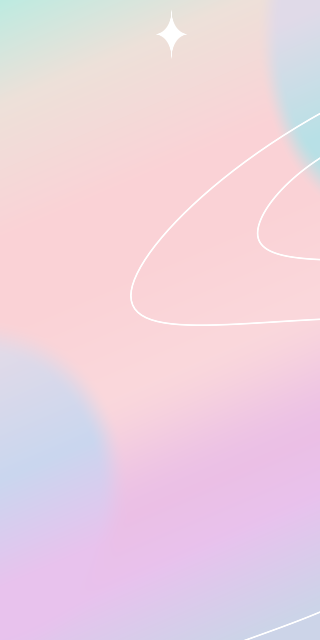
A WebGL 1 fragment shader for this background:

```glsl
precision highp float;
// Soft pastel gradient with two blurred blobs, thin white loops and a sparkle.

uniform vec2 u_resolution;

const vec3 MINT = vec3(0.74, 0.92, 0.88);
const vec3 BEIGE = vec3(0.93, 0.88, 0.85);
const vec3 ROSE = vec3(0.98, 0.825, 0.84);
const vec3 PEACH = vec3(0.98, 0.845, 0.86);
const vec3 ORCHID = vec3(0.92, 0.75, 0.90);
const vec3 LILAC = vec3(0.91, 0.76, 0.93);
const vec3 PERIWINKLE = vec3(0.80, 0.83, 0.91);
const vec3 MIST = vec3(0.88, 0.855, 0.91);
const vec3 SKY = vec3(0.79, 0.84, 0.935);
const vec3 AQUA = vec3(0.72, 0.88, 0.90);
const float LINE_HALF_WIDTH = 0.0027;

// Linear colour step between two gradient positions.
vec3 ramp(vec3 from, vec3 to, float start, float end, float s) {
  return mix(from, to, clamp((s - start) / (end - start), 0.0, 1.0));
}

vec3 backdrop(float s) {
  vec3 color = ramp(MINT, BEIGE, 0.0, 0.33, s);
  color = ramp(color, ROSE, 0.33, 0.74, s);
  color = ramp(color, PEACH, 1.05, 1.38, s);
  color = mix(color, ORCHID, smoothstep(1.36, 1.80, s));
  color = ramp(color, LILAC, 1.80, 2.0, s);
  return ramp(color, PERIWINKLE, 1.98, 2.32, s);
}

// Coverage of an ellipse with a blurred rim.
float softEllipse(vec2 p, vec2 center, vec2 radii, float blur) {
  return 1.0 - smoothstep(1.0 - blur, 1.0 + blur, length((p - center) / radii));
}

float segmentDistance(vec2 p, vec2 a, vec2 b) {
  vec2 ab = b - a;
  return length(p - a - ab * clamp(dot(p - a, ab) / dot(ab, ab), 0.0, 1.0));
}

vec2 bezier(vec2 a, vec2 b, vec2 c, vec2 d, float t) {
  float u = 1.0 - t;
  return u * u * u * a + 3.0 * u * t * (u * b + t * c) + t * t * t * d;
}

float curveDistance(vec2 p, vec2 a, vec2 b, vec2 c, vec2 d) {
  float nearest = 10.0;
  vec2 previous = a;
  for (int i = 1; i <= 24; i++) {
    vec2 next = bezier(a, b, c, d, float(i) / 24.0);
    nearest = min(nearest, segmentDistance(p, previous, next));
    previous = next;
  }
  return nearest;
}

// Four-pointed star with concave sides.
float sparkle(vec2 p, vec2 center, vec2 size, float pixel) {
  vec2 q = pow(abs(p - center) / size + 1e-5, vec2(0.55));
  float edge = 0.8 * pixel / size.x;
  return 1.0 - smoothstep(1.0 - edge, 1.0 + edge, q.x + q.y);
}

void main() {
  // Canvas spans 1 wide by 2 high.
  vec2 p = gl_FragCoord.xy / u_resolution * vec2(1.0, 2.0);
  float pixel = 1.0 / u_resolution.x;
  float s = 2.0 - p.y + 0.43 * p.x;
  vec3 color = backdrop(s);

  // Blurred blobs
  vec3 leftTint = ramp(MIST, SKY, 1.10, 1.50, s);
  leftTint = ramp(leftTint, LILAC, 1.50, 1.84, s);
  float leftBlob = softEllipse(p, vec2(-0.052, 0.464), vec2(0.409, 0.482), 0.12);
  color = mix(color, leftTint, leftBlob);

  vec3 rightTint = ramp(MIST, AQUA, 0.45, 0.86, s);
  float rightBlob = softEllipse(p, vec2(1.172, 1.896), vec2(0.333, 0.531), 0.11);
  color = mix(color, rightTint, rightBlob);

  // Large loop
  vec2 turn = vec2(0.409, 1.076);
  float d = curveDistance(p, vec2(1.016, 1.654), vec2(0.651, 1.453), vec2(0.409, 1.193), turn);
  d = min(d, curveDistance(p, turn, vec2(0.409, 0.945), vec2(0.682, 0.987), vec2(1.016, 1.003)));

  // Small loop
  turn = vec2(0.805, 1.271);
  d = min(d, curveDistance(p, vec2(1.016, 1.516), vec2(0.885, 1.435), vec2(0.805, 1.333), turn));
  d = min(d, curveDistance(p, turn, vec2(0.805, 1.206), vec2(0.898, 1.193), vec2(1.016, 1.188)));

  // Corner arc
  d = min(d, curveDistance(p, vec2(0.755, -0.005), vec2(0.84, 0.026),
                           vec2(0.93, 0.057), vec2(1.016, 0.094)));

  float line = 1.0 - smoothstep(-0.5 * pixel, 0.5 * pixel, d - LINE_HALF_WIDTH);
  float star = sparkle(p, vec2(0.536, 1.893), vec2(0.054, 0.076), pixel);
  color = mix(color, vec3(1.0), max(line, star));
  gl_FragColor = vec4(color, 1.0);
}
```
